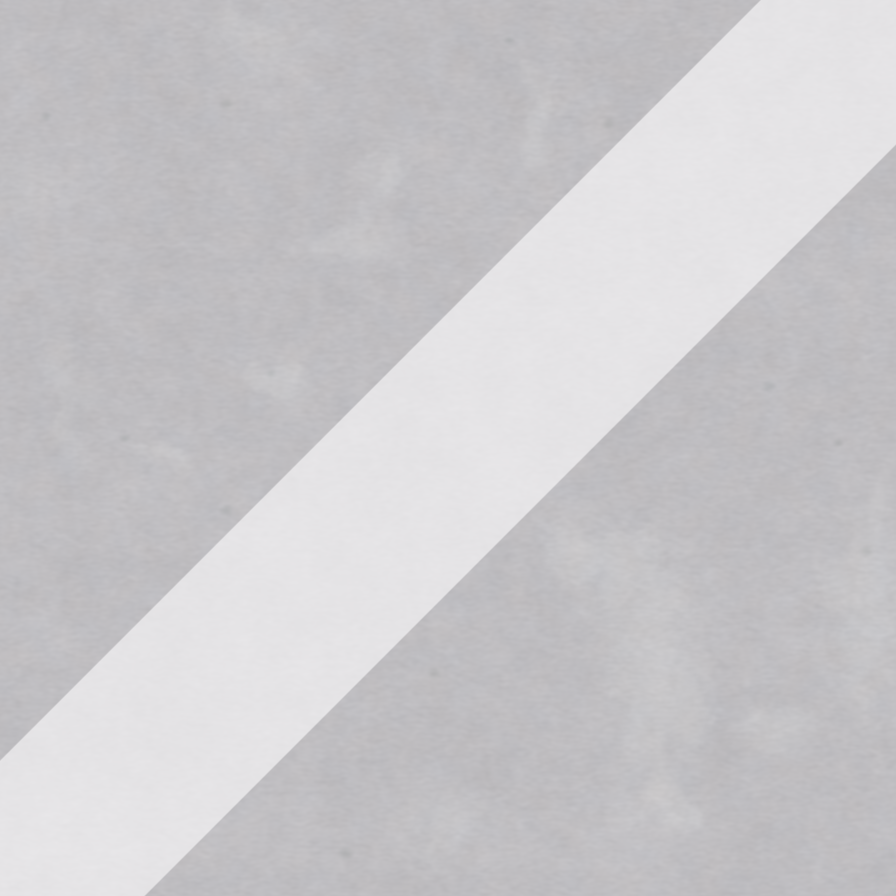
Write a three.js fragment shader that draws this texture.

```glsl
// Worn grey concrete crossed by one pale painted diagonal stripe.
// The stripe is a distance band; the concrete is layered gradient noise
// with frayed light stains, fine horizontal grain and faint dark pits.
varying vec2 vUv;

vec2 hash2(vec2 p) {
  vec3 q = fract(p.xyx * vec3(0.1031, 0.1030, 0.0973));
  q += dot(q, q.yzx + 33.33);
  return fract((q.xx + q.yz) * q.zy);
}

float cornerRamp(vec2 cell, vec2 offset) {
  return dot(hash2(cell + 57.0) * 2.0 - 1.0, offset);
}

float gradientNoise(vec2 p) {
  vec2 i = floor(p), f = fract(p);
  vec2 u = f * f * f * (f * (f * 6.0 - 15.0) + 10.0);
  vec2 e = vec2(1.0, 0.0);
  float low = mix(cornerRamp(i, f), cornerRamp(i + e, f - e), u.x);
  float high = mix(cornerRamp(i + e.yx, f - e.yx), cornerRamp(i + 1.0, f - 1.0), u.x);
  return mix(low, high, u.y);
}

float fbm(vec2 p) {
  float sum = 0.0, amplitude = 0.5;
  for (int i = 0; i < 4; i++) {
    sum += amplitude * gradientNoise(p);
    p = p * 2.03 + 17.3;
    amplitude *= 0.5;
  }
  return sum;
}

// Soft elliptical light stain
float blot(vec2 p, vec2 center, vec2 radius) {
  vec2 q = (p - center) / radius;
  return exp(-dot(q, q));
}

// Small dark pits, at most one in each cell of a jittered grid
float pits(vec2 p) {
  vec2 g = p * 11.0, cell = floor(g);
  vec2 center = 0.2 + 0.6 * hash2(cell + 9.0);
  vec2 chance = hash2(cell + 131.0);
  float radius = mix(0.06, 0.11, chance.y);
  float d = length((fract(g) - center) * vec2(0.8, 1.0));
  return step(0.86, chance.x) * (1.0 - smoothstep(0.0, radius, d));
}

// Main light stains, frayed and broken up by noise
float stains(vec2 p) {
  p += 0.09 * vec2(fbm(p * 16.0), fbm(p * 16.0 + 40.0));
  float s = blot(p, vec2(0.73, 0.25), vec2(0.055, 0.12));
  s += 0.8 * blot(p, vec2(0.66, 0.38), vec2(0.07, 0.05));
  s += 0.9 * blot(p, vec2(0.97, 0.32), vec2(0.05, 0.12));
  s += 0.7 * blot(p, vec2(0.87, 0.19), vec2(0.035, 0.04));
  s += 0.7 * blot(p, vec2(0.74, 0.10), vec2(0.04, 0.03));
  s += 0.6 * blot(p, vec2(0.50, 0.08), vec2(0.06, 0.05));
  s += 0.9 * blot(p, vec2(0.306, 0.57), vec2(0.03, 0.025));
  s += 0.8 * blot(p, vec2(0.43, 0.81), vec2(0.03, 0.035));
  s += 0.8 * blot(p, vec2(0.60, 0.87), vec2(0.025, 0.06));
  s += 0.7 * blot(p, vec2(0.39, 0.73), vec2(0.05, 0.025));
  s += 0.7 * blot(p, vec2(0.29, 0.96), vec2(0.06, 0.04));
  s += 0.6 * blot(p, vec2(0.08, 0.55), vec2(0.03, 0.10));
  s += 0.6 * blot(p, vec2(0.17, 0.49), vec2(0.04, 0.02));
  s += 0.6 * blot(p, vec2(0.02, 0.79), vec2(0.05, 0.05));
  return smoothstep(0.1, 0.85, s + 0.5 * fbm(p * 30.0));
}

void main() {
  float clouds = fbm(vUv * 8.0);
  float mottle = fbm(vUv * vec2(28.0, 34.0) + 80.0);
  float grain = gradientNoise(vUv * vec2(75.0, 170.0));
  grain += 0.7 * gradientNoise(vUv * vec2(130.0, 240.0) + 30.0);

  // Concrete, with a slight warm and cool drift
  vec3 concrete = vec3(0.747, 0.741, 0.753);
  concrete += vec3(0.030, 0.032, 0.029) * stains(vUv);
  concrete += 0.035 * clouds + 0.038 * mottle + 0.022 * grain;
  concrete += vec3(0.008, 0.0, -0.008) * gradientNoise(vUv * 32.0 + 11.0);
  concrete -= vec3(0.045, 0.038, 0.042) * pits(vUv);

  // Paint, with much weaker wear
  vec3 paint = vec3(0.897, 0.892, 0.900);
  paint += 0.016 * clouds + 0.015 * mottle + 0.009 * grain;

  // Diagonal band
  float bandDistance = abs(vUv.y - vUv.x + 0.0052) - 0.1562;
  float stripe = 1.0 - smoothstep(-0.0016, 0.0016, bandDistance);

  gl_FragColor = vec4(mix(concrete, paint, stripe), 1.0);
}
```
